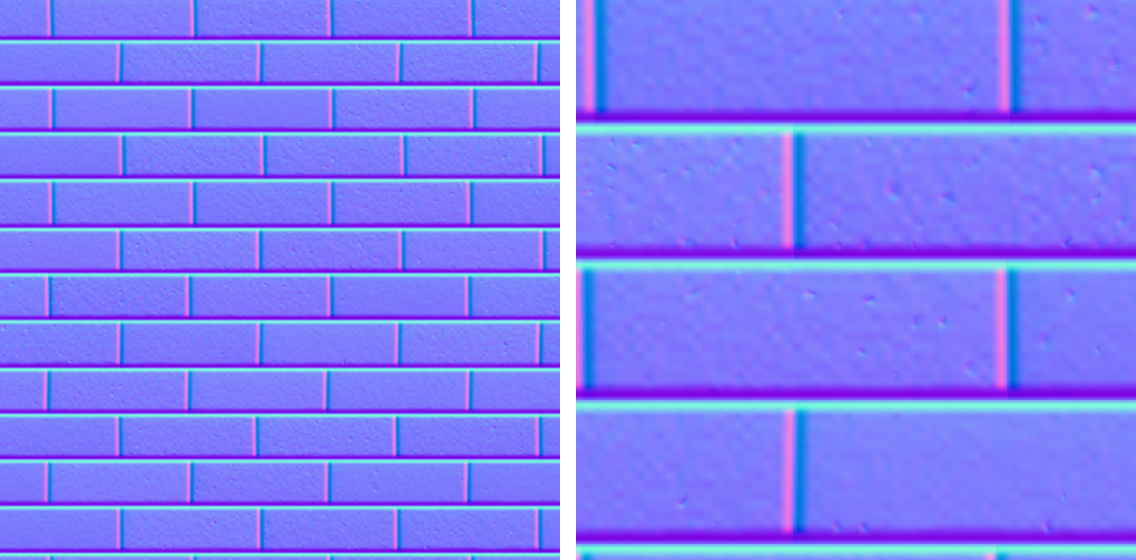
Left: the whole. Right: its middle third, enlarged.
Reproduce this texture map procedurally as a WebGL 2 fragment shader.

```glsl
#version 300 es
precision highp float;
// Tangent-space normal map of a running-bond brick wall with bevelled, pitted bricks.

#define ROWS 12.0
#define COLS 4.0
#define PHASE vec2(0.36, 0.14)     // shift of the joints, in bricks
#define JITTER vec2(0.07, 0.06)    // spread of the joints, in bricks
#define BEVEL_TOP 0.0082           // bevel widths, in canvas units
#define BEVEL_BOTTOM 0.0092
#define BEVEL_LEFT 0.0085
#define BEVEL_RIGHT 0.0080
#define GRAIN_CELLS 170.0
#define PIT_CELLS 66.0
#define FLAT_COLOR vec3(0.49, 0.47, 0.99)

uniform vec2 u_resolution;
out vec4 outColor;

float hash(vec2 p) {
    vec3 q = fract(p.xyx * 0.1031);
    q += dot(q, q.yzx + 33.33);
    return fract((q.x + q.y) * q.z);
}

float noise(vec2 p) {
    vec2 cell = floor(p), f = fract(p);
    f = f * f * (3.0 - 2.0 * f);
    float low = mix(hash(cell), hash(cell + vec2(1, 0)), f.x);
    float high = mix(hash(cell + vec2(0, 1)), hash(cell + vec2(1, 1)), f.x);
    return mix(low, high, f.y);
}

// Two octaves, the second turned to hide the lattice.
float grainHeight(vec2 p) {
    return noise(p) + 0.8 * noise(mat2(0.4, 0.3, -0.3, 0.4) * p + 31.0);
}

// Downhill slope of the fine grain.
vec2 grainSlope(vec2 p) {
    const float STEP = 0.45;
    float h = grainHeight(p);
    return vec2(h - grainHeight(p + vec2(STEP, 0)), h - grainHeight(p + vec2(0, STEP)));
}

// Slope of one optional pit per cell, facing its centre.
vec2 pitSlope(vec2 p, float density) {
    vec2 cell = floor(p);
    vec2 centre = 0.32 + 0.36 * vec2(hash(cell + 7.0), hash(cell + 19.0));
    vec2 d = fract(p) - centre;
    float radius = mix(0.1, 0.23, hash(cell + 43.0));
    float present = step(hash(cell + 61.0), density);
    d /= radius;
    return -d * exp(-dot(d, d)) * present * mix(0.25, 1.0, hash(cell + 83.0));
}

// Height of the bed joint above row k, counted downwards.
float bedJoint(float k) {
    return k + JITTER.y * (hash(vec2(mod(k, ROWS), 5.0)) - 0.5);
}

// Position of the upright joint left of brick k in a row.
float headJoint(float k, float row) {
    float r = mod(row, ROWS);
    float own = hash(vec2(mod(k, COLS) + 11.0, r));
    float shared = hash(vec2(r, 29.0));
    return k + JITTER.x * (0.4 * own + 0.6 * shared - 0.5);
}

// Soft band that starts at a joint and fades into the face.
float bevel(float d, float width) {
    return smoothstep(-0.0005, 0.0032, d) * (1.0 - smoothstep(0.3 * width, 1.25 * width, d));
}

void main() {
    vec2 uv = gl_FragCoord.xy / u_resolution;

    // Find the row, then the brick in it.
    float y = (1.0 - uv.y) * ROWS + PHASE.y;
    float row = floor(y + 0.5);
    row -= step(y, bedJoint(row));
    float top = bedJoint(row), bottom = bedJoint(row + 1.0);
    float lean = (hash(vec2(mod(row, ROWS), 71.0)) - 0.5) * 0.016;
    float x = uv.x * COLS - PHASE.x - 0.5 * mod(row, 2.0) + lean * (y - row - 0.5);
    float col = floor(x + 0.5);
    col -= step(x, headJoint(col, row));
    float left = headJoint(col, row), right = headJoint(col + 1.0, row);
    vec2 id = vec2(mod(col, COLS), mod(row, ROWS));

    // Distances to the four joints; the lower edge is slightly worn.
    float dTop = (y - top) / ROWS, dBottom = (bottom - y) / ROWS;
    float dLeft = (x - left) / COLS, dRight = (right - x) / COLS;
    float wear = noise(vec2(uv.x * 45.0, row * 7.3)) * hash(id + 97.0);

    // Bevels: bed joints run on across the upright ones.
    float up = bevel(dTop, BEVEL_TOP);
    float down = bevel(dBottom, BEVEL_BOTTOM * (1.0 + 0.25 * wear));
    float bed = max(smoothstep(0.008, 0.003, dTop), smoothstep(0.009, 0.004, dBottom));
    float side = 0.88 * bevel(dRight, BEVEL_RIGHT) - 0.88 * bevel(dLeft, BEVEL_LEFT);
    vec2 slope = vec2(side * (1.0 - bed), 0.88 * up - 0.82 * down);

    // Rounded face, tilted a little on each brick.
    slope.y += 0.2 * exp(-dTop * 45.0) - 0.11 * exp(-dBottom * 90.0);
    slope.x += 0.07 * exp(-dRight * 110.0) - 0.18 * exp(-dLeft * 75.0);
    slope += 0.05 * (vec2(hash(id + 131.0), hash(id + 157.0)) - 0.5);

    // Grain and pits, with their own strength on each brick.
    float roughness = hash(id + 3.0);
    float face = smoothstep(0.003, 0.009, min(min(dTop, dBottom), min(dLeft, dRight)));
    float cluster = smoothstep(0.3, 0.8, noise(uv * 22.0 + id * 3.7));
    float density = (0.05 + 0.5 * roughness * roughness) * (0.25 + cluster);
    vec2 warp = 0.3 * vec2(noise(uv * 190.0), noise(uv * 190.0 + 57.0));
    vec2 relief = grainSlope(uv * GRAIN_CELLS) * mix(0.1, 0.22, roughness);
    relief += 0.65 * pitSlope(uv * PIT_CELLS + warp, density);
    slope += relief * mix(0.15, 1.0, face);

    // Encode the slope as a normal colour.
    vec3 color = FLAT_COLOR + vec3(0.5 * slope, -0.13 * dot(slope, slope));
    outColor = vec4(clamp(color, 0.0, 1.0), 1.0);
}
```
